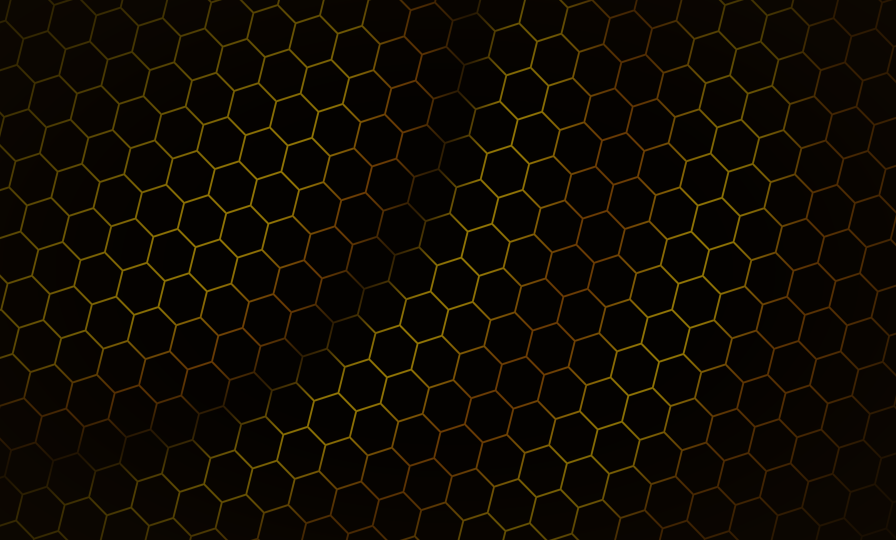
A Shadertoy shader for this pattern:

```glsl
// Tilted honeycomb of thin gold and amber lines on near-black, lit by arc-shaped bands.

const float SPACING = 0.0804;               // distance between neighbouring cells
const float TILT = 0.2424;                  // slope of the rows, radians
const float STRETCH = 1.07;                 // cells are slightly taller than regular
const vec2 CELL_ANCHOR = vec2(-0.0865, 0.076);
const float HALF_LINE = 0.0017;

const vec3 GOLD = vec3(0.57, 0.46, 0.018);
const vec3 AMBER = vec3(0.42, 0.235, 0.015);
const vec3 UMBER = vec3(0.17, 0.105, 0.012);
const vec3 BLACK = vec3(0.016, 0.007, 0.0);
const vec3 HAZE = vec3(0.056, 0.031, 0.004);

float hash(vec2 p) {
    return fract(sin(dot(p, vec2(127.1, 311.7))) * 43758.5);
}

float valueNoise(vec2 p) {
    vec2 i = floor(p), f = fract(p);
    f = f * f * (3.0 - 2.0 * f);
    float low = mix(hash(i), hash(i + vec2(1, 0)), f.x);
    float high = mix(hash(i + vec2(0, 1)), hash(i + vec2(1, 1)), f.x);
    return mix(low, high, f.y);
}

// Distance to the nearest border of a unit-spaced, point-up hexagon grid
float hexBorder(vec2 p) {
    vec2 period = vec2(1.0, sqrt(3.0));
    vec2 a = mod(p, period) - 0.5 * period;
    vec2 b = mod(p + 0.5 * period, period) - 0.5 * period;
    vec2 q = abs(dot(a, a) < dot(b, b) ? a : b);
    return 0.5 - max(q.x, dot(q, 0.5 * period));
}

// Moves into the tilted, stretched frame of the grid, with a cell at the origin
vec2 toGrid(vec2 p, vec2 anchor, float tilt) {
    float c = cos(tilt), s = sin(tilt);
    vec2 q = p - anchor;
    q = vec2(c * q.x - s * q.y, s * q.x + c * q.y);
    return vec2(q.x, q.y / STRETCH) / SPACING;
}

// Radial colour bands, by distance from the upper left corner
vec3 bandColor(float r) {
    vec3 c = mix(GOLD * 0.85, GOLD, smoothstep(0.25, 0.55, r));
    c = mix(c, AMBER, smoothstep(0.64, 0.77, r));
    c = mix(c, UMBER, smoothstep(0.77, 0.87, r));
    c = mix(c, GOLD, smoothstep(0.85, 0.96, r));
    c = mix(c, AMBER, smoothstep(1.00, 1.16, r));
    c = mix(c, GOLD, smoothstep(1.20, 1.36, r));
    c = mix(c, AMBER, smoothstep(1.41, 1.57, r));
    return mix(c, UMBER, smoothstep(1.65, 1.95, r));
}

void mainImage(out vec4 fragColor, in vec2 fragCoord) {
    float aspect = iResolution.x / iResolution.y;
    float pixel = 1.0 / iResolution.y;
    vec2 p = (fragCoord - 0.5 * iResolution.xy) * pixel;

    // Line mask
    float d = hexBorder(toGrid(p, CELL_ANCHOR, TILT)) * SPACING;
    float line = 1.0 - smoothstep(HALF_LINE - 0.7 * pixel, HALF_LINE + 0.7 * pixel, d);

    // Light bands, slightly uneven
    float radius = length(p - vec2(-0.5 * aspect, 0.5));
    radius += 0.02 * (valueNoise(p * 5.0) - 0.5);
    vec3 lineColor = bandColor(radius);

    // Brown haze closing in from the edges
    float edge = length(p / vec2(0.51 * aspect, 0.52));
    float haze = smoothstep(0.5, 1.4, edge);
    lineColor = mix(lineColor, HAZE, 0.72 * haze);
    vec3 ground = mix(BLACK, HAZE, 0.8 * haze);

    fragColor = vec4(mix(ground, lineColor, line), 1.0);
}
```
